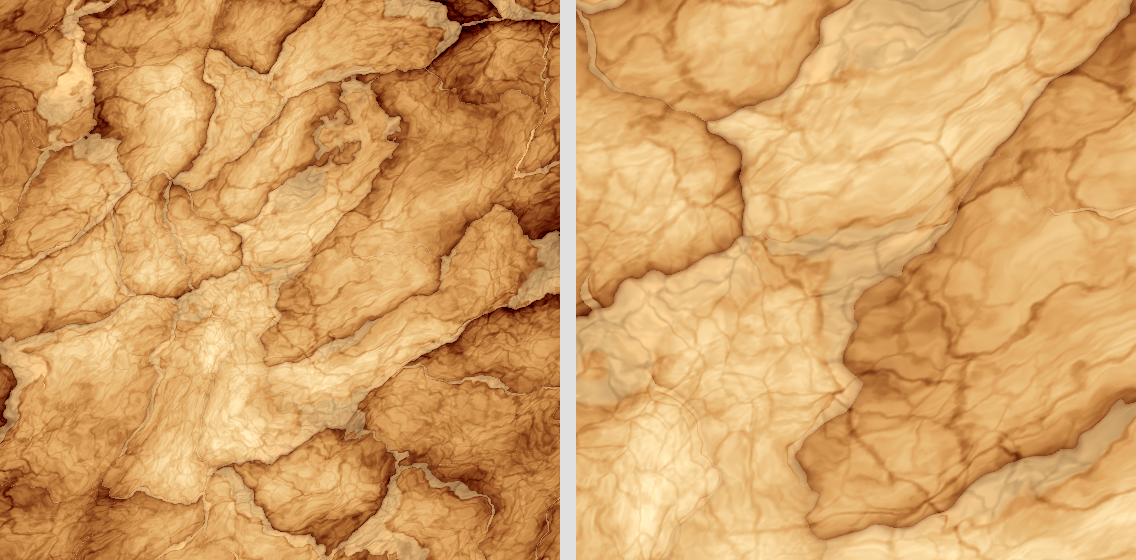
Left: the whole. Right: its middle third, enlarged.
This texture is drawn by a Shadertoy shader. Its source:

```glsl
const float PLATE_SCALE = 4.6;     // torn plates across the canvas
const float CRACK_SCALE = 11.0;    // long cracks
const float VEIN_SCALE = 30.0;     // fine veins
const float STRETCH = 1.45;        // elongation along the grain
const vec2  GRAIN_DIR = vec2(0.80, 0.60);
const float WARP = 0.34;
const float SHADOW_WIDTH = 0.034;
const float LIP_WIDTH = 0.085;
const float BASE_TONE = 0.75;
const float VIGNETTE = 0.50;
const vec3 PALETTE[6] = vec3[6](
    vec3(0.53, 0.26, 0.10), vec3(0.67, 0.40, 0.18), vec3(0.78, 0.53, 0.27),
    vec3(0.87, 0.64, 0.37), vec3(0.91, 0.73, 0.47), vec3(0.96, 0.82, 0.59));
const vec3 LIP_COLOR = vec3(0.90, 0.74, 0.51);

vec3 hash3(vec2 p) {
    vec3 q = fract(p.xyx * vec3(0.1031, 0.1030, 0.0973));
    q += dot(q, q.yxz + 33.33);
    return fract((q.xxy + q.yzz) * q.zyx);
}

float noise(vec2 p) {
    vec2 i = floor(p), f = fract(p);
    f = f * f * (3.0 - 2.0 * f);
    return mix(mix(hash3(i).x, hash3(i + vec2(1, 0)).x, f.x),
               mix(hash3(i + vec2(0, 1)).x, hash3(i + vec2(1, 1)).x, f.x), f.y);
}

float fbm(vec2 p) {
    float sum = 0.0, amp = 0.5, total = 0.0;
    for (int i = 0; i < 6; i++) {
        sum += amp * noise(p);
        total += amp;
        amp *= 0.5;
        p = mat2(1.6, 1.2, -1.2, 1.6) * p + 7.3;
    }
    return sum / total;
}

vec2 warp(vec2 p) {
    return vec2(fbm(p), fbm(p + 41.7)) - 0.5;
}

// Cells of random height: x edge distance, y cast shadow, z lip distance, w seam line
vec4 plates(vec2 p, float scale) {
    p *= scale;
    vec2 home = floor(p), cell = home, toSite = vec2(0);
    float best = 1e3;
    for (int y = -1; y <= 1; y++)
    for (int x = -1; x <= 1; x++) {
        vec2 c = home + vec2(x, y);
        vec2 r = c + hash3(c).xy - p;
        if (dot(r, r) < best) { best = dot(r, r); cell = c; toSite = r; }
    }
    float height = hash3(cell).z;
    vec4 result = vec4(1e3, 0, 1e3, 0);
    for (int y = -2; y <= 2; y++)
    for (int x = -2; x <= 2; x++) {
        if (x == 0 && y == 0) continue;
        vec2 c = cell + vec2(x, y);
        vec3 h = hash3(c);
        vec2 r = c + h.xy - p;
        float d = dot(0.5 * (r + toSite), normalize(r - toSite)) / scale;
        float drop = height - h.z;
        result.x = min(result.x, d);
        result.y = max(result.y, max(-drop, 0.0) * exp(-d / SHADOW_WIDTH));
        result.z = min(result.z, d / max(drop, 0.001));
        result.w = max(result.w, abs(drop) * exp(-d / 0.0035));
    }
    return result;
}

float crackLine(vec2 p, float scale, float width) {
    return 1.0 - smoothstep(0.0, width, plates(p, scale).x);
}

vec3 parchment(float tone) {
    float x = tone * 5.0;
    int i = int(clamp(floor(x), 0.0, 4.0));
    return mix(PALETTE[i], PALETTE[i + 1], x - float(i));
}

void mainImage(out vec4 fragColor, in vec2 fragCoord) {
    vec2 uv = (fragCoord - 0.5 * iResolution.xy) / iResolution.y;
    float px = 1.0 / iResolution.y;
    vec2 q = vec2(dot(uv, GRAIN_DIR), STRETCH * dot(uv, vec2(-GRAIN_DIR.y, GRAIN_DIR.x))) + 5.0;

    // Torn plates and the cracks inside them
    vec2 bend = warp(q * 4.0);
    vec2 torn = q + WARP * bend;
    vec4 plate = plates(torn, PLATE_SCALE);
    vec2 crackPos = q + 0.22 * bend + 0.06 * warp(q * 17.0);
    float crackMask = smoothstep(0.35, 0.65, fbm(q * 5.0 + 13.0));
    float crack = crackLine(crackPos, CRACK_SCALE, 0.0045 + px) * mix(0.25, 1.0, crackMask);
    float veinMask = smoothstep(0.35, 0.62, fbm(q * 7.0 + 29.0));
    float vein = crackLine(crackPos + 3.1, VEIN_SCALE, 0.003 + px) * mix(0.3, 1.0, veinMask);

    // Stains, wrinkles and fibre
    float stain = fbm(q * 3.2 + 1.2 * bend + 9.0) - 0.5;
    float mottling = fbm(q * 11.0 + 2.0 * bend) - 0.5;
    float wrinkle = abs(fbm(q * 26.0 + 4.0 * bend) - 0.5);
    float fibre = noise(torn * vec2(150.0, 230.0)) - 0.5;

    float tone = BASE_TONE + 1.15 * stain + 0.55 * mottling + 0.16 * fibre;
    tone -= 0.16 * (1.0 - smoothstep(0.0, 0.12, wrinkle));
    tone += 0.16 * smoothstep(0.0, 0.08, plate.x);
    tone -= VIGNETTE * smoothstep(0.15, 0.75, length(uv));
    tone -= 0.85 * plate.y + 0.30 * crack + 0.17 * vein;

    // Pale ragged lip along the raised side of each tear
    float lipWidth = LIP_WIDTH * smoothstep(0.38, 0.70, fbm(q * 8.0 + 51.0)) + 0.002;
    float lipPos = plate.z / lipWidth;
    float lip = 1.0 - smoothstep(0.82, 1.0, lipPos);
    float fold = exp(-pow(5.0 * (lipPos - 1.05), 2.0)) * smoothstep(0.004, 0.02, lipWidth);
    tone -= 0.22 * fold;

    vec3 color = parchment(tone);
    vec3 lipShade = LIP_COLOR * (0.96 + 0.5 * mottling + 0.14 * fibre - 0.12 * vein + 0.25 * stain);
    color = mix(color, lipShade, 0.72 * lip);
    color *= 1.0 - vec3(0.38, 0.58, 0.70) * min(1.0, 1.2 * plate.w);
    fragColor = vec4(clamp(color, 0.0, 1.0), 1.0);
}
```
